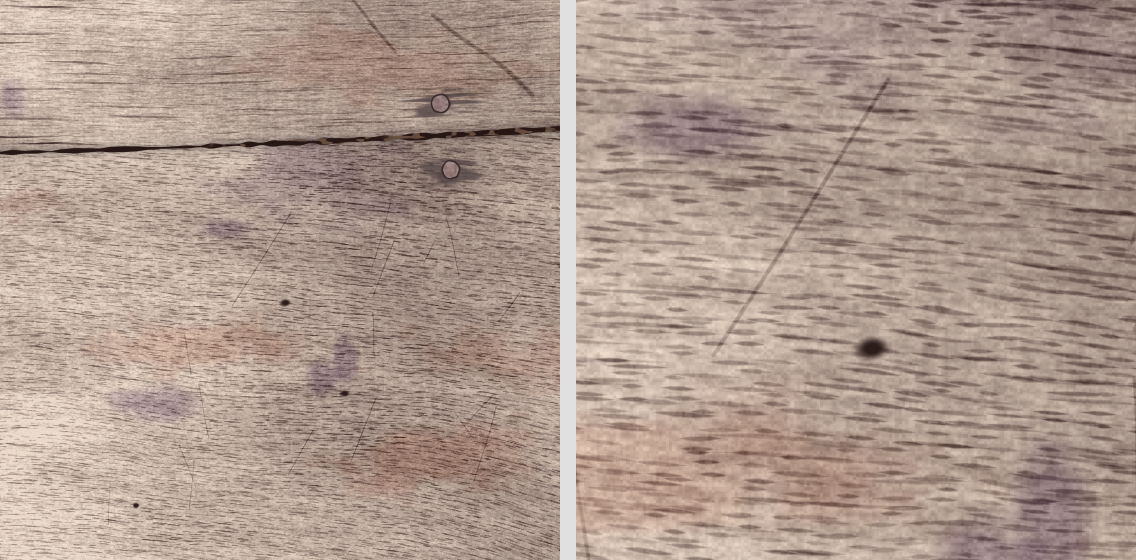
Left, the full canvas; right, a detail of the centre.
Give the GLSL for this texture, as a three.js fragment shader.

```glsl
varying vec2 vUv;

float hash(vec2 p) {
  return fract(sin(dot(p, vec2(127.1, 311.7))) * 43758.5453);
}

float noise(vec2 p) {
  vec2 i = floor(p), f = fract(p);
  f = f * f * (3.0 - 2.0 * f);
  return mix(mix(hash(i), hash(i + vec2(1, 0)), f.x),
             mix(hash(i + vec2(0, 1)), hash(i + vec2(1, 1)), f.x), f.y);
}

float fbm(vec2 p) {
  float sum = 0.0, amp = 0.5;
  for (int i = 0; i < 5; i++) {
    sum += amp * noise(p);
    p = p * 2.03 + 17.3;
    amp *= 0.5;
  }
  return sum;
}

// Tapered dashes, one per cell, with every row shifted
float pores(vec2 p, vec2 cell, float density, float width) {
  vec2 q = p / cell;
  q.x += 7.0 * hash(vec2(floor(q.y), 3.0));
  vec2 id = floor(q), f = fract(q) - 0.5;
  float along = f.x / (0.2 + 0.28 * hash(id + 5.0));
  f.y += 0.5 * (hash(id + 9.0) - 0.5);
  float d = abs(f.y) * cell.y - width * (1.0 - along * along);
  return step(hash(id), density) * (0.5 + 0.5 * hash(id + 2.0))
       * (1.0 - smoothstep(-0.0007, 0.0007, d));
}

float stain(vec2 p, vec2 center, vec2 radius, float rough) {
  return 1.0 - smoothstep(0.3, 1.1, length((p - center) / radius) + 1.6 * (rough - 0.5));
}

float scratch(vec2 p, vec2 a, vec2 b, float width) {
  vec2 ab = b - a;
  float h = clamp(dot(p - a, ab) / dot(ab, ab), 0.0, 1.0);
  return 1.0 - smoothstep(0.3 * width, width, length(p - a - ab * h));
}

void main() {
  vec2 p = vUv;
  float seam = p.y - (0.727 + 0.026 * p.x + 0.017 * p.x * p.x);
  float upper = step(0.0, seam);
  float rough = fbm(p * vec2(14.0, 24.0));

  // Grain coordinates follow the bend of each plank
  float bend = mix(0.13 * p.x * p.x * (1.0 - p.y), -0.03 * p.x, upper);
  vec2 g = vec2(p.x, p.y + bend + 0.035 * noise(p * vec2(2.5, 4.0) + 4.0)
                + 0.004 * noise(p * vec2(18.0, 30.0)));
  g.y += upper * 3.0;

  // Broad light and shade, streaks and fine fibres
  float tone = 0.96 - 0.27 * smoothstep(0.1, 0.9, p.x) - 0.1 * smoothstep(0.3, 0.8, p.y);
  tone += 0.55 * (fbm(g * vec2(3.0, 8.0) + 2.0) - 0.48);
  tone += 0.16 * (noise(g * vec2(14.0, 130.0)) - 0.5);
  tone += mix(0.16, 0.24, upper) * (noise(g * vec2(50.0, 380.0)) - 0.5);
  tone += 0.22 * (noise(p * vec2(240.0, 330.0)) - 0.5);
  tone += 0.12 * (hash(floor(p * 512.0)) - 0.5);

  // Worn red and violet patches
  float red = stain(p, vec2(0.36, 0.39), vec2(0.22, 0.06), rough)
            + stain(p, vec2(0.77, 0.19), vec2(0.21, 0.07), rough)
            + 0.8 * stain(p, vec2(0.9, 0.36), vec2(0.2, 0.06), rough)
            + 0.7 * stain(p, vec2(0.68, 0.89), vec2(0.28, 0.08), rough)
            + 0.6 * stain(p, vec2(0.06, 0.64), vec2(0.07, 0.04), rough);
  float violet = stain(p, vec2(0.415, 0.59), vec2(0.06, 0.028), rough)
               + stain(p, vec2(0.615, 0.365), vec2(0.022, 0.042), rough)
               + stain(p, vec2(0.575, 0.315), vec2(0.03, 0.045), rough)
               + stain(p, vec2(0.28, 0.28), vec2(0.09, 0.03), rough)
               + stain(p, vec2(0.02, 0.83), vec2(0.035, 0.04), rough)
               + 0.6 * stain(p, vec2(0.57, 0.68), vec2(0.2, 0.08), rough);
  tone -= 0.14 * red + 0.25 * violet;

  // Short pores below, long splits above
  float shortPores = max(pores(g, vec2(0.028, 0.0065), 0.75, 0.0012),
                         pores(g + 0.37, vec2(0.041, 0.0083), 0.6, 0.0013));
  float longPores = pores(g + 0.71, vec2(0.1, 0.011), 0.45, 0.0012);
  float splits = pores(g, vec2(0.24, 0.016), 0.5, 0.0018) * (1.0 - 0.6 * p.x);
  tone -= 0.42 * shortPores * mix(1.0, 0.4, upper) * (0.5 + rough);
  tone -= 0.32 * longPores + 0.55 * splits * upper;

  // Scattered fine scratches and two heavy ones
  vec2 bent = p + 0.012 * (noise(p * 9.0) - 0.5);
  for (int i = 0; i < 16; i++) {
    float k = float(i);
    vec2 a = vec2(0.15 + 0.8 * hash(vec2(k, 1.0)), 0.05 + 0.5 * hash(vec2(k, 2.0)));
    vec2 b = a + vec2(0.1 * hash(vec2(k, 3.0)) - 0.03, 0.04 + 0.1 * hash(vec2(k, 4.0)));
    tone -= 0.24 * scratch(bent, a, b, 0.0017) * (0.4 + rough);
  }
  tone -= 0.28 * scratch(bent, vec2(0.41, 0.45), vec2(0.52, 0.62), 0.0018);
  tone -= 0.3 * scratch(bent, vec2(0.62, 1.01), vec2(0.71, 0.91), 0.004);
  tone -= 0.3 * scratch(bent, vec2(0.77, 0.97), vec2(0.95, 0.83), 0.005);

  vec3 color = mix(vec3(0.33, 0.25, 0.23), vec3(0.88, 0.81, 0.75), clamp(tone, -0.15, 1.08));
  color += red * vec3(0.03, -0.015, -0.03) + violet * vec3(-0.01, -0.02, 0.025);

  // Small holes
  float hole = stain(p, vec2(0.51, 0.459), vec2(0.011, 0.008), rough)
             + stain(p, vec2(0.615, 0.297), vec2(0.01, 0.006), rough)
             + stain(p, vec2(0.243, 0.097), vec2(0.007, 0.006), rough);
  color = mix(color, vec3(0.17, 0.11, 0.1), min(hole, 1.0));

  // Dark seam with crumbs
  float gap = mix(0.0022, 0.0052, p.x) + 0.005 * (noise(p * vec2(45.0, 8.0)) - 0.5);
  float crumbs = smoothstep(0.55, 0.75, noise(p * vec2(90.0, 200.0)))
               * smoothstep(0.3, 0.45, p.x);
  color *= 1.0 - 0.3 * exp(-abs(seam) * 120.0);
  color = mix(color, mix(vec3(0.15, 0.09, 0.08), vec3(0.5, 0.39, 0.32), 0.7 * crumbs),
              1.0 - smoothstep(gap - 0.001, gap + 0.0015, abs(seam)));

  // Nail heads in stained wood
  for (int i = 0; i < 2; i++) {
    vec2 q = p - (i == 0 ? vec2(0.787, 0.815) : vec2(0.805, 0.697));
    float r = length(q) + 0.002 * (noise(p * 120.0) - 0.5);
    float halo = stain(q, vec2(0.0), vec2(0.055, 0.025), noise(g * vec2(25.0, 160.0)));
    color = mix(color, vec3(0.31, 0.26, 0.26), 0.75 * halo);
    color = mix(color, vec3(0.22, 0.17, 0.17), 1.0 - smoothstep(0.016, 0.019, r));
    vec3 metal = vec3(0.57, 0.48, 0.47) + 0.14 * (noise(p * 230.0) - 0.5);
    color = mix(color, metal, 1.0 - smoothstep(0.0135, 0.0155, r));
  }

  gl_FragColor = vec4(color, 1.0);
}
```
